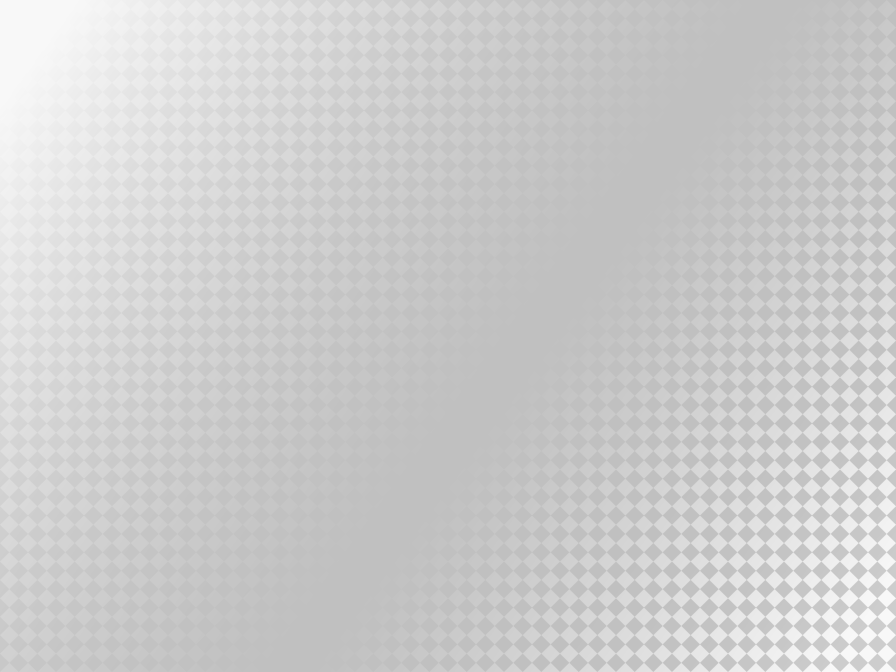
Reproduce this background procedurally as a Shadertoy shader.

```glsl
// Grey diamond checker that fades into a diagonal silver band between two bright corners.

const vec2  CELLS        = vec2(48.0, 36.5); // diamonds across and down the canvas
const vec2  BAND_NORMAL  = vec2(1.157, 0.631); // canvas units, equals 1 on the band
const float BAND_GREY    = 0.752;
const float GLOW_GAIN    = 0.22;  // brightness added at the bright corners
const float LEFT_REACH   = 0.90;  // distance from band to full glow, upper left
const float RIGHT_REACH  = 0.68;  // same, lower right
const float RIGHT_START  = 1.02;  // where the lower right glow begins
const vec2  LEFT_FALLOFF  = vec2(2.2, 1.35); // exponents for dark, light cells
const vec2  RIGHT_FALLOFF = vec2(4.0, 1.20);
const vec2  RIGHT_GAIN    = vec2(0.05, 0.22);

// Signed diamond distance in cell units, negative inside a light cell.
float diamondCell(vec2 cellPos) {
    vec2 offset = abs(fract(cellPos) - 0.5);
    return offset.x + offset.y - 0.5;
}

// Grey of the dark (x) and light (y) cells at a position across the band.
vec2 cellGreys(float across) {
    float left  = clamp((1.0 - across) / LEFT_REACH, 0.0, 1.0);
    float right = clamp((across - RIGHT_START) / RIGHT_REACH, 0.0, 1.0);
    vec2 leftGlow  = GLOW_GAIN * pow(vec2(left), LEFT_FALLOFF);
    vec2 rightGlow = RIGHT_GAIN * pow(vec2(right), RIGHT_FALLOFF);
    return BAND_GREY + leftGlow + rightGlow;
}

void mainImage(out vec4 fragColor, in vec2 fragCoord) {
    // Canvas position measured from the upper left corner
    vec2 pos = fragCoord / iResolution.xy;
    pos.y = 1.0 - pos.y;

    // Diamond mask with an edge about one pixel wide
    vec2 pixel = CELLS / iResolution.xy;
    float edge = 0.5 * (pixel.x + pixel.y);
    float light = 1.0 - smoothstep(-edge, edge, diamondCell(pos * CELLS));

    // Shade the two kinds of cell by the diagonal glow
    vec2 greys = cellGreys(dot(pos, BAND_NORMAL));
    fragColor = vec4(vec3(mix(greys.x, greys.y, light)), 1.0);
}
```
